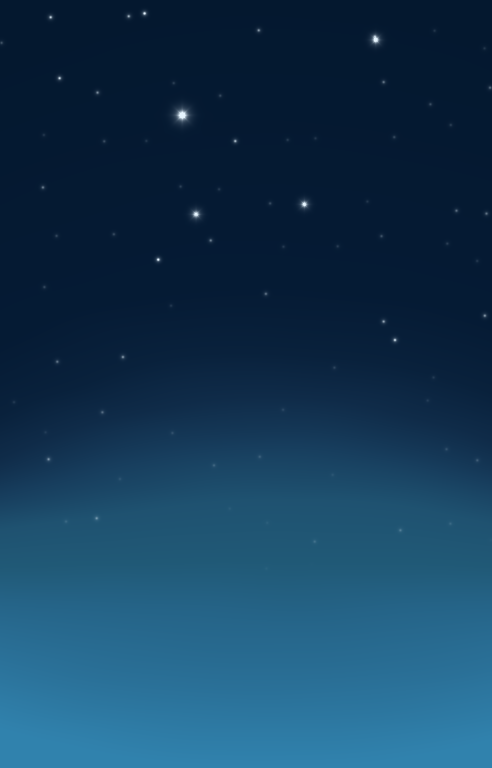
Write a WebGL 2 fragment shader that draws this background.

```glsl
#version 300 es
precision highp float;
// Night sky above a blue horizon glow. A vertical colour ramp is bent into a
// dome at the top of the glow and a bowl at its foot, softened by gradient
// noise. A hashed grid scatters small stars, with four larger ones on top.

#define DOME_BEND 0.065   // drop of the glow's upper edge at the sides
#define BOWL_BEND 0.040   // rise of the bright foot at the sides
#define DOME_SHIFT 0.10   // sideways offset of the dome's crest
#define HAZE 0.012        // strength of the streaky haze
#define CELL 0.071        // size of a star cell
#define DENSITY 0.72      // share of cells that hold a star
#define STAR_SIZE 0.0017  // core radius of a small star

uniform vec2 u_resolution;
out vec4 fragColor;

const vec3 STAR_COLOR = vec3(0.90, 0.96, 1.0);

// Ramp stops: colour and height, from top to bottom
const int STOPS = 10;
const vec4 RAMP[STOPS] = vec4[STOPS](
    vec4(0.016, 0.095, 0.185, 1.00),
    vec4(0.020, 0.105, 0.205, 0.63),
    vec4(0.035, 0.130, 0.235, 0.54),
    vec4(0.060, 0.170, 0.285, 0.48),
    vec4(0.090, 0.240, 0.365, 0.42),
    vec4(0.120, 0.320, 0.440, 0.35),
    vec4(0.127, 0.350, 0.465, 0.27),
    vec4(0.145, 0.390, 0.530, 0.20),
    vec4(0.165, 0.440, 0.595, 0.10),
    vec4(0.190, 0.510, 0.680, 0.00));

vec2 hash2(vec2 p) {
    vec3 q = fract(p.xyx * vec3(0.1031, 0.1030, 0.0973));
    q += dot(q, q.yzx + 33.33);
    return fract((q.xx + q.yz) * q.zy);
}

float corner(vec2 cell, vec2 offset) {
    return dot(hash2(cell) * 2.0 - 1.0, offset);
}

float gradientNoise(vec2 p) {
    vec2 i = floor(p), f = fract(p);
    vec2 w = f * f * f * (f * (f * 6.0 - 15.0) + 10.0);
    vec2 e = vec2(1.0, 0.0);
    float low = mix(corner(i, f), corner(i + e, f - e), w.x);
    float high = mix(corner(i + e.yx, f - e.yx), corner(i + 1.0, f - 1.0), w.x);
    return mix(low, high, w.y);
}

vec3 skyRamp(float height) {
    vec3 color = RAMP[0].rgb;
    for (int i = 1; i < STOPS; i++) {
        float above = RAMP[i - 1].w;
        float t = clamp((above - height) / (above - RAMP[i].w), 0.0, 1.0);
        color = mix(color, RAMP[i].rgb, t);
    }
    return color;
}

// Bright core with a wide, weak halo
float glow(float d, float radius) {
    float k = d / radius;
    return exp(-k * k) + 0.28 * exp(-k * k * 0.18);
}

// Large star with eight short rays
float sparkle(vec2 p, float radius) {
    float d = length(p);
    float rays = pow(abs(cos(4.0 * atan(p.y, p.x + 1e-6))), 6.0);
    return 1.1 * glow(d, radius) + 0.35 * rays * exp(-d / radius);
}

// One star per grid cell: mostly dim points, a few soft discs
float scatteredStars(vec2 p) {
    vec2 cell = floor(p / CELL) + 40.0;
    vec2 place = 0.14 + 0.72 * hash2(cell);
    vec2 kind = hash2(cell + 71.7);
    float d = length((fract(p / CELL) - place) * CELL);
    float horizonFade = smoothstep(0.25, 0.60, p.y);
    float brightness = (0.10 + 0.85 * pow(kind.y, 3.0)) * mix(0.35, 1.0, horizonFade);
    float soft = step(0.95, fract(kind.y * 17.0));
    float star = mix(brightness * glow(d, STAR_SIZE),
                     0.22 * glow(d, STAR_SIZE * 2.2), soft);
    return star * step(kind.x, DENSITY) * smoothstep(0.24, 0.34, p.y);
}

void main() {
    // Height runs from 0 to 1; x is centred in the same unit
    vec2 p = (gl_FragCoord.xy - vec2(0.5 * u_resolution.x, 0.0)) / u_resolution.y;
    float side = 2.0 * gl_FragCoord.x / u_resolution.x - 1.0 - DOME_SHIFT;

    // Bent sky ramp with faint haze
    float bend = mix(-BOWL_BEND, DOME_BEND, smoothstep(0.12, 0.42, p.y));
    float haze = gradientNoise(p * vec2(3.0, 9.0) + 5.0)
               + 0.5 * gradientNoise(p * vec2(7.0, 24.0) + 19.0);
    vec3 color = skyRamp(p.y + bend * side * side + HAZE * haze);

    // Small stars, then the four large ones
    float light = scatteredStars(p);
    light += sparkle(p - vec2(-0.083, 0.850), 0.0050);
    light += 0.9 * sparkle(p - vec2(0.169, 0.948), 0.0033);
    light += 0.8 * sparkle(p - vec2(-0.065, 0.721), 0.0033);
    light += 0.8 * sparkle(p - vec2(0.076, 0.734), 0.0031);
    color = mix(color, STAR_COLOR, clamp(light, 0.0, 1.0));

    fragColor = vec4(color, 1.0);
}
```
